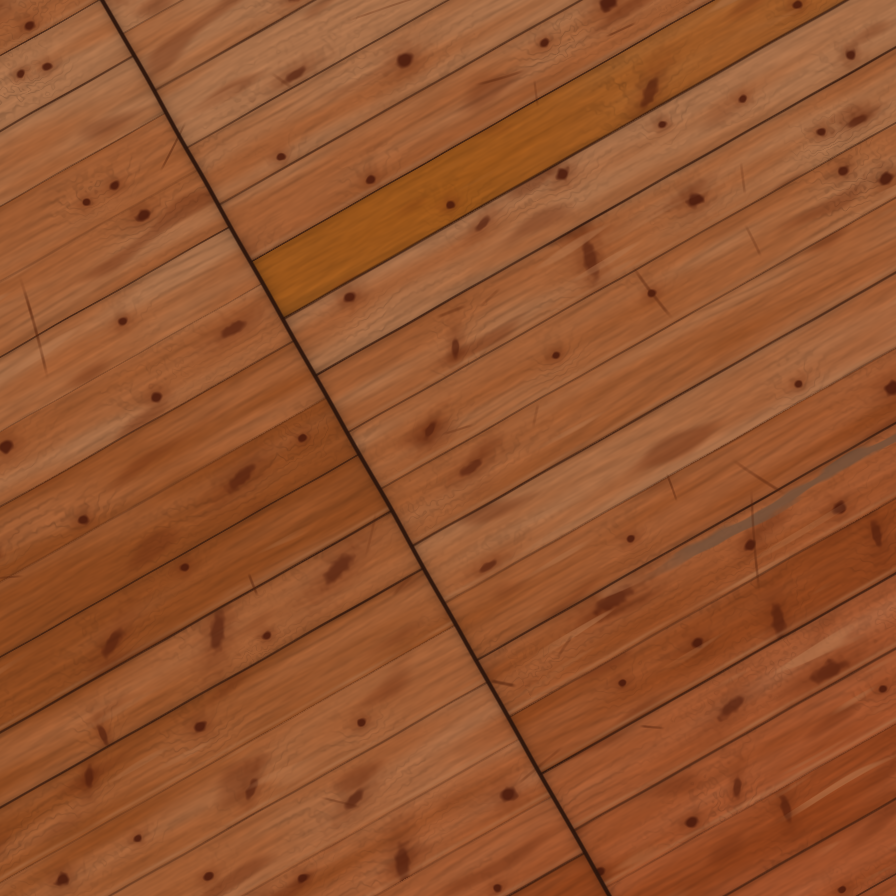
This texture is drawn by a three.js fragment shader. Its source:

```glsl
// Worn pine floor: two bays of slanted planks meeting at one dark butt seam.
// The canvas is rotated into plank space, split into rows, then shaded with
// stretched gradient noise for grain, hashed knots, edge gaps and scratches.
varying vec2 vUv;

const float TILT = 0.515;              // plank direction, radians
const float SEAM = 0.592;              // seam position along the planks
const float SEAM_HALF = 0.0022;
const float PLANK = 0.073;             // plank width
const float LEFT_OFFSET = 0.1587;      // row origin of each bay
const float RIGHT_OFFSET = 0.0400;
const float KNOT_STEP = 0.125;
const float KNOT_CHANCE = 0.64;
const int SCRATCHES = 26;
const float SOFT = 0.0012;             // edge smoothing

const vec3 AMBER = vec3(0.54, 0.28, 0.12);
const vec3 PINE = vec3(0.62, 0.36, 0.20);
const vec3 PALE = vec3(0.66, 0.44, 0.29);
const vec3 HONEY = vec3(0.60, 0.33, 0.09);
const vec3 UMBER = vec3(0.39, 0.16, 0.06);
const vec3 KNOT = vec3(0.27, 0.09, 0.04);
const vec3 GAP = vec3(0.19, 0.09, 0.05);
const vec3 WORN = vec3(0.43, 0.31, 0.23);

vec4 hash4(vec2 p) {
  vec4 q = fract(p.xyxy * vec4(0.1031, 0.1030, 0.0973, 0.1099));
  q += dot(q, q.wzxy + 33.33);
  return fract((q.xxyz + q.yzzw) * q.zywx);
}

float corner(vec2 cell, vec2 d) {
  return dot(hash4(cell).xy * 2.0 - 1.0, d);
}

// Gradient noise, roughly -0.7 to 0.7
float noise(vec2 p) {
  vec2 i = floor(p), f = p - i;
  vec2 u = f * f * f * (f * (f * 6.0 - 15.0) + 10.0);
  vec2 e = vec2(1.0, 0.0);
  float low = mix(corner(i, f), corner(i + e, f - e), u.x);
  float high = mix(corner(i + e.yx, f - e.yx), corner(i + 1.0, f - 1.0), u.x);
  return 1.4 * mix(low, high, u.y);
}

vec2 turn(vec2 p, float a) {
  float c = cos(a), s = sin(a);
  return vec2(c * p.x + s * p.y, c * p.y - s * p.x);
}

// Knots of one plank: x = core, y = stained halo, z = grain bend
vec3 knots(vec2 p, vec2 plank) {
  vec3 sum = vec3(0.0);
  for (int i = -1; i <= 1; i++) {
    float cell = floor(p.x / KNOT_STEP) + float(i);
    vec2 key = vec2(cell + plank.x * 17.0, plank.y + 3.0);
    vec4 h = hash4(key), k = hash4(key + 71.0);
    vec2 d = p - vec2((cell + h.x) * KNOT_STEP, (h.y - 0.5) * 0.7 * PLANK);
    float flame = step(0.76, k.x);
    d = turn(d, mix(0.0, k.y * 1.6 - 0.1, flame));
    d.x *= mix(0.8, 0.36, flame);
    float r = mix(0.0042, 0.0092, k.z * k.z);
    float dist = length(d) / r * (1.0 + 0.35 * noise(p * 130.0));
    float here = step(h.z, KNOT_CHANCE);
    sum.x = max(sum.x, here * (1.0 - smoothstep(0.55, 1.2, dist)) * mix(0.95, 0.6, flame));
    sum.y += here * exp(-dist * dist * 0.22);
    sum.z += here * exp(-dist * dist * 0.05);
  }
  return sum;
}

// Thin dents and scratches scattered over the whole floor
float scratches(vec2 p) {
  float mark = 0.0;
  for (int i = 0; i < SCRATCHES; i++) {
    vec4 h = hash4(vec2(float(i) * 3.0 + 1.0, 19.0));
    vec4 k = hash4(vec2(float(i) * 5.0 + 2.0, 43.0));
    vec2 d = turn(p - h.xy, h.z * 3.14);
    d.y += (k.z - 0.5) * 2.0 * d.x * d.x;
    float reach = mix(0.015, 0.075, h.w * h.w);
    float line = 1.0 - smoothstep(0.0003, 0.0007 + SOFT + 0.0012 * k.y, abs(d.y));
    mark = max(mark, line * (1.0 - smoothstep(0.5, 1.0, abs(d.x) / reach)) * mix(0.25, 0.75, k.x));
  }
  return mark * (0.75 + 0.5 * noise(p * 45.0));
}

void main() {
  // Plank space: x along the boards, y across them
  vec2 p = turn(vUv, TILT);
  float seamX = SEAM + 0.0015 * noise(vec2(p.y * 9.0, 4.0));
  float side = step(seamX, p.x);
  float rows = (p.y - mix(LEFT_OFFSET, RIGHT_OFFSET, side)) / PLANK;
  float row = floor(rows), f = rows - row;
  vec2 plank = vec2(row + 40.0, side * 31.0 + 7.0);
  vec4 h = hash4(plank);
  vec2 local = vec2(p.x, (f - 0.5) * PLANK);
  vec2 shifted = p + h.zw * 9.0;
  vec3 knot = knots(local, plank);

  // Plank tone, with broad streaks and a lighter top
  float streak = noise(shifted * vec2(2.2, 38.0));
  float blotch = noise(shifted * vec2(7.0, 24.0));
  float tone = 0.49 + 0.5 * (h.x - 0.5) + 0.42 * streak + 0.22 * blotch + 0.36 * (vUv.y - 0.5);
  tone -= 0.28 * (1.0 - side) * step(0.0, row) * step(row, 1.0);
  vec3 color = mix(AMBER, PINE, smoothstep(0.0, 0.5, tone));
  color = mix(color, PALE, smoothstep(0.45, 0.95, tone));
  float honey = side * step(abs(row - 5.0), 0.5) * (1.0 - 0.5 * smoothstep(0.8, 1.2, p.x));
  color = mix(color, HONEY, 0.85 * honey);
  float ruddy = smoothstep(0.3, 1.1, vUv.x - vUv.y + 0.2);
  color *= mix(vec3(1.0), vec3(1.0, 0.87, 0.84), ruddy);

  // Growth rings bend around knots; fine fibres follow the board
  float phase = shifted.y * 75.0 + 2.2 * noise(shifted * vec2(3.0, 13.0)) + 2.4 * knot.z;
  float ring = pow(0.5 + 0.5 * sin(6.2832 * phase), 3.0);
  float fibre = noise(shifted * vec2(16.0, 190.0)) + 0.5 * noise(shifted * vec2(60.0, 320.0));
  color *= 1.0 + 0.085 * fibre - 0.1 * ring * (0.5 + blotch);
  float stain = smoothstep(0.3, 0.65, noise(shifted * vec2(9.0, 30.0) + 5.0));
  color = mix(color, UMBER, clamp(0.4 * stain + 0.42 * knot.y, 0.0, 0.7));
  color = mix(color, KNOT, 0.85 * knot.x);

  // Scuffs and one long ragged strip of bare grey wood
  float scuff = smoothstep(0.28, 0.5, noise(p * vec2(7.0, 75.0))) * smoothstep(0.0, 0.4, noise(p * 5.0));
  color = mix(color, PALE * 1.06, 0.5 * scuff);
  float rag = abs(p.y + 0.046 + 0.008 * noise(p * vec2(9.0, 20.0))) + 0.005 * noise(p * vec2(24.0, 150.0));
  float bare = (1.0 - smoothstep(0.004, 0.008, rag)) * smoothstep(0.78, 0.88, p.x);
  color = mix(color, WORN, 0.75 * bare);

  // Gaps between rows vary from hairline to open, some with a pale lip
  float upper = step(0.5, f);
  vec4 e = hash4(vec2(row + upper + 90.0, side * 13.0 + 5.0));
  float edge = (f - upper) * PLANK + 0.0008 * noise(vec2(p.x * 12.0, row + upper));
  float gap = 1.0 - smoothstep(0.0003, SOFT + 0.0014 * e.y, abs(edge));
  float shade = exp(-abs(edge) * 260.0) * 0.22 * e.x;
  float lip = exp(-pow((edge - 0.0045) / 0.0022, 2.0)) * step(0.45, e.z);
  color = mix(color, PALE * 1.05, lip * (0.35 + 0.35 * noise(p * vec2(14.0, 60.0))));
  color *= 1.0 - shade;
  color = mix(color, GAP, gap * mix(0.2, 0.85, e.x) * (0.85 + 0.4 * noise(vec2(p.x * 9.0, row))));

  // Scratches, then the butt seam with its soft shadow
  color = mix(color, UMBER * 0.8, clamp(scratches(vUv), 0.0, 0.8));
  float seam = abs(p.x - seamX);
  color *= 1.0 - 0.3 * exp(-seam * 190.0);
  color = mix(color, GAP * 0.85, 0.92 * (1.0 - smoothstep(SEAM_HALF - SOFT, SEAM_HALF + SOFT, seam)));
  gl_FragColor = vec4(clamp(color, 0.0, 1.0), 1.0);
}
```
